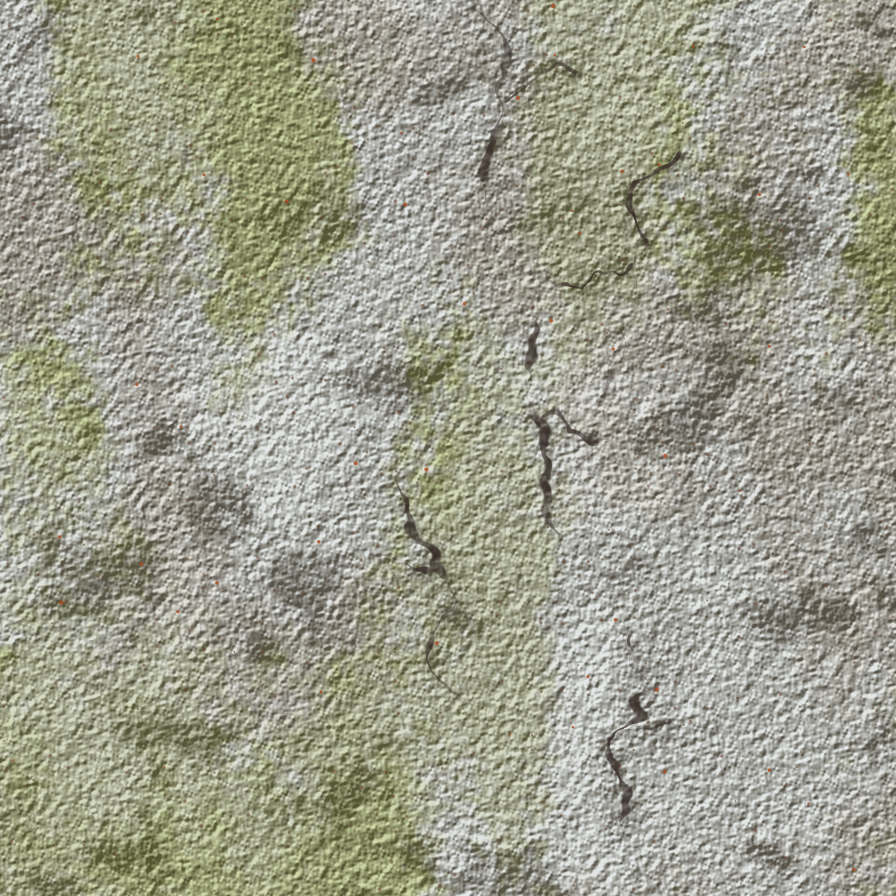
This texture is drawn by a WebGL 1 fragment shader. Its source:

```glsl
precision highp float;
// Weathered stucco: a gritty relief lit from the upper left, stained by
// upright patches of moss, lime and soil, then split by thin broken cracks
// and sprinkled with rust specks. Everything is built from value noise.

uniform vec2 u_resolution;

const vec2 TO_LIGHT = vec2(-0.6, 0.8);
const mat2 TURN = mat2(0.8, 0.6, -0.6, 0.8);

float hash(vec2 p) {
  vec3 q = fract(p.xyx * 0.1031);
  q += dot(q, q.yzx + 33.33);
  return fract((q.x + q.y) * q.z);
}

float noise(vec2 p) {
  vec2 cell = floor(p), f = fract(p);
  f = f * f * (3.0 - 2.0 * f);
  float low = mix(hash(cell), hash(cell + vec2(1.0, 0.0)), f.x);
  float high = mix(hash(cell + vec2(0.0, 1.0)), hash(cell + 1.0), f.x);
  return mix(low, high, f.y);
}

float fbm(vec2 p) {
  float sum = 0.0, weight = 0.52;
  for (int i = 0; i < 5; i++) {
    sum += weight * noise(p);
    p = TURN * p * 2.03 + 17.3;
    weight *= 0.5;
  }
  return sum;
}

// Fine grit, lumps and slanted trowel strokes.
float gritHeight(vec2 p) {
  vec2 q = TURN * p + 3.0;
  float strokes = noise(vec2(q.x * 95.0, q.y * 24.0));
  return noise(q * 170.0) + 0.6 * noise(TURN * q * 320.0)
       + 0.5 * noise(p * 65.0 + 9.0) + 0.6 * strokes * noise(p * 5.0 + 41.0);
}

float wander(float s, float seed) {
  return 0.06 * noise(vec2(s * 14.0, seed)) + 0.02 * noise(vec2(s * 50.0, seed + 7.0));
}

vec2 crackPoint(vec2 start, vec2 dir, float s, float seed) {
  return start + dir * s + vec2(-dir.y, dir.x) * (wander(s, seed) - wander(0.0, seed));
}

// x: the open crack, y: the soft stain around it.
vec2 crack(vec2 p, vec2 start, vec2 dir, float len, float width, float seed) {
  float s = dot(p - start, dir);
  float side = dot(p - crackPoint(start, dir, s, seed), vec2(-dir.y, dir.x));
  side = abs(side + 0.007 * (noise(p * 95.0) - 0.5));
  float along = s / len;
  float span = smoothstep(0.0, 0.05, along) * (1.0 - smoothstep(0.65, 1.0, along));
  float presence = smoothstep(0.25, 0.6, noise(vec2(s * 21.0, seed + 13.0)));
  float w = width * span * presence * (0.2 + 1.8 * noise(vec2(s * 60.0, seed + 3.0)));
  float open = 1.0 - smoothstep(w * 0.6, w + 0.0012, side);
  return span * vec2(open * (0.3 + 0.7 * presence), exp(-side * 90.0) * (0.4 + 0.6 * presence));
}

// Five trunks, falling from the top, each with one side branch.
vec2 crackNetwork(vec2 p) {
  vec2 total = vec2(0.0);
  for (int i = 0; i < 5; i++) {
    float k = float(i);
    float pick = hash(vec2(k, 5.0));
    vec2 start = vec2(0.38 + 0.42 * fract(k * 0.618 + 0.3), 1.02 - 0.18 * k);
    float tilt = 0.8 * (hash(vec2(k, 11.0)) - 0.5);
    vec2 dir = normalize(vec2(tilt, -1.0));
    float len = 0.30 + 0.14 * pick;
    total = max(total, crack(p, start, dir, len, 0.0036, k * 19.0));
    vec2 fork = crackPoint(start, dir, len * 0.4, k * 19.0);
    float turn = mod(k, 2.0) < 0.5 ? 1.0 : -1.0;
    vec2 branchDir = normalize(vec2(turn, 0.7 * pick - 0.25));
    total = max(total, crack(p, fork, branchDir, 0.08 + 0.08 * pick, 0.0028, k * 19.0 + 8.0));
  }
  return total;
}

float specks(vec2 p, float cells, float chance, float radius) {
  vec2 cell = floor(p * cells);
  vec2 jitter = vec2(hash(cell + 2.7), hash(cell + 51.3));
  vec2 center = (cell + 0.2 + 0.6 * jitter) / cells;
  float r = radius * (0.5 + hash(cell + 23.0));
  float present = step(hash(cell + 77.0), chance);
  return present * (1.0 - smoothstep(r * 0.5, r + 0.0006, length(p - center)));
}

void main() {
  vec2 p = gl_FragCoord.xy / u_resolution.y;
  vec2 warped = p + 0.05 * vec2(noise(p * 9.0), noise(p * 9.0 + 30.0));
  float ragged = 0.10 * (noise(p * 120.0) - 0.5) + 0.09 * (noise(p * 38.0 + 5.0) - 0.5);

  // Stain masks, stretched upright.
  float moss = smoothstep(0.39, 0.56, fbm(warped * vec2(5.5, 2.3) + 12.0) + ragged);
  float deepMoss = moss * smoothstep(0.46, 0.66, fbm(warped * vec2(6.0, 3.0) + 63.0) + ragged);
  float lime = smoothstep(0.48, 0.62, fbm(warped * vec2(6.0, 3.5) + 87.0) + ragged);
  float soil = smoothstep(0.52, 0.70, fbm(warped * vec2(5.0, 4.0) + 140.0) + ragged);
  float hollow = smoothstep(0.61, 0.76, fbm(warped * vec2(11.0, 15.0) + 31.0) + ragged);

  // Relief shading, fine and broad.
  float grit = gritHeight(p) - gritHeight(p + TO_LIGHT * 0.0026);
  float swell = fbm(p * 8.0 + 55.0) - fbm((p + TO_LIGHT * 0.014) * 8.0 + 55.0);
  vec2 cracks = crackNetwork(p);
  float chips = cracks.y * smoothstep(0.55, 0.75, noise(p * 62.0) + 0.3 * noise(p * 170.0) - 0.15);
  float tone = 0.63 + 1.12 * grit + 0.5 * swell + 0.14 * lime * (1.0 - 0.6 * moss)
             - 0.10 * soil - 0.10 * deepMoss - 0.36 * hollow
             - 0.22 * cracks.y * noise(p * 40.0) - 0.40 * chips;
  tone = clamp(tone, 0.0, 1.05);

  // Plaster and moss ramps, from shadow to lit grain.
  vec3 plaster = mix(vec3(0.34, 0.325, 0.285), vec3(0.86, 0.875, 0.865), tone);
  plaster *= mix(vec3(1.0), vec3(0.99, 0.965, 0.94), soil);
  vec3 mossColor = mix(vec3(0.34, 0.34, 0.22), vec3(0.81, 0.825, 0.73), tone);
  mossColor *= mix(vec3(1.0), vec3(0.96, 0.98, 0.83), deepMoss);
  vec3 color = mix(plaster, mossColor, moss * 0.92);

  // Cracks and rust.
  float depth = cracks.x * (0.5 + 0.5 * noise(p * 150.0));
  color = mix(color, vec3(0.22, 0.18, 0.16), depth);
  color = mix(color, vec3(0.42, 0.29, 0.21), 0.6 * specks(p, 60.0, 0.14, 0.0016));
  color = mix(color, vec3(0.66, 0.30, 0.14), 0.85 * specks(p + 0.37, 24.0, 0.10, 0.0019));
  gl_FragColor = vec4(color, 1.0);
}
```
